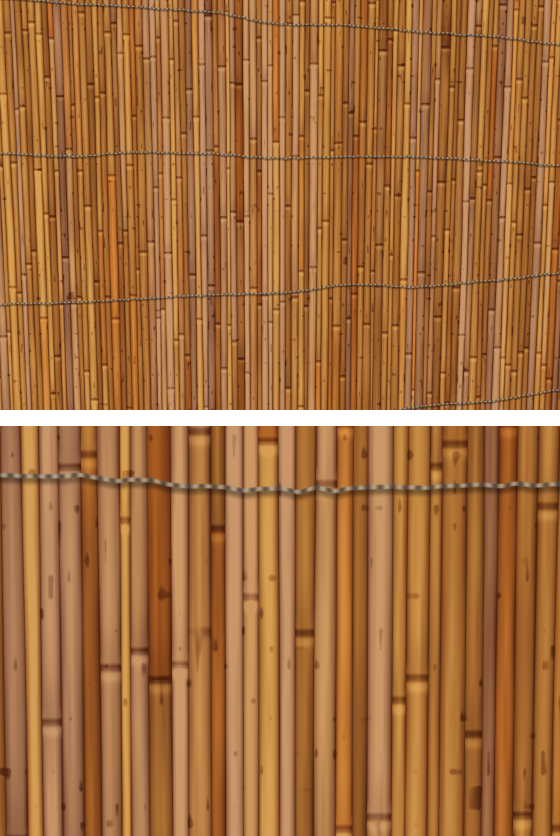
Top: the whole. Bottom: its middle third, enlarged.
A Shadertoy shader for this texture:

```glsl
#define CANES 92.0
#define WIRES 4
#define FAN 0.07
#define WIDTH_JITTER 0.42
#define TONE_SPREAD 0.52
#define WIRE_RADIUS 0.0017
#define DEEP vec3(0.31, 0.14, 0.06)
#define AMBER vec3(0.65, 0.41, 0.18)
#define HONEY vec3(0.80, 0.58, 0.29)
#define DUST_DARK vec3(0.55, 0.36, 0.25)
#define DUST_LIGHT vec3(0.76, 0.56, 0.39)
#define STEEL vec3(0.72, 0.66, 0.58)

float hash(vec2 p) {
    vec3 q = fract(vec3(p.xyx) * 0.1031);
    q += dot(q, q.yzx + 33.33);
    return fract((q.x + q.y) * q.z);
}

float noise(vec2 p) {
    vec2 i = floor(p), f = fract(p);
    f = f * f * (3.0 - 2.0 * f);
    return mix(mix(hash(i), hash(i + vec2(1, 0)), f.x),
               mix(hash(i + vec2(0, 1)), hash(i + vec2(1, 1)), f.x), f.y);
}

// Border on the left of a cane, wandering slowly with height
float caneEdge(float id, float y) {
    float wander = noise(vec2(id * 7.0 + 0.5, y * 2.5)) - 0.5;
    return id + WIDTH_JITTER * (hash(vec2(id, 3.0)) - 0.5) + 0.35 * wander;
}

vec3 caneColor(float light, float dust) {
    vec3 warm = mix(DEEP, AMBER, clamp(light / 0.65, 0.0, 1.0));
    warm = mix(warm, HONEY, clamp((light - 0.65) / 0.35, 0.0, 1.25));
    vec3 dusty = mix(DEEP, DUST_DARK, clamp(light / 0.45, 0.0, 1.0));
    dusty = mix(dusty, DUST_LIGHT, clamp((light - 0.45) / 0.5, 0.0, 1.15));
    return mix(warm, dusty, dust);
}

vec3 canes(vec2 uv) {
    // Canes fan out a little towards the top
    float u = CANES * (uv.x - (0.5 - uv.y) * FAN * (0.5 - uv.x)) + 20.0;
    float id = floor(u);
    if (u < caneEdge(id, uv.y)) id -= 1.0;
    else if (u > caneEdge(id + 1.0, uv.y)) id += 1.0;
    float left = caneEdge(id, uv.y), right = caneEdge(id + 1.0, uv.y);
    float t = 2.0 * (u - left) / (right - left) - 1.0;

    // Joints split each cane into segments
    float rate = 1.8 + 1.4 * hash(vec2(id, 11.0));
    float along = uv.y * rate + 9.0 * hash(vec2(id, 17.0));
    float segment = floor(along);
    float d = (fract(along + 0.5) - 0.5) / rate;
    t /= 1.0 + 0.18 * exp(-d * d / 0.00008);

    // Rounded body, lit slightly from the left
    float body = sqrt(max(1.0 - t * t, 0.0));
    float tone = hash(vec2(id, 23.0)) - 0.5;
    float segmentTone = hash(vec2(id, segment + 31.0)) - 0.5;
    float light = 0.92 * body - 0.06 - 0.10 * t;
    light += (TONE_SPREAD * tone + 0.20 * segmentTone) * body;

    // Grain, weather stains and specks
    light += 0.20 * (noise(vec2(u * 5.0, uv.y * 14.0)) - 0.5);
    light += 0.24 * (noise(vec2(id * 3.0 + 0.5, uv.y * 9.0)) - 0.5);
    light -= 0.35 * smoothstep(0.86, 0.97, noise(vec2(u * 2.0, uv.y * 70.0)));

    // Dark seam with a pale ring below it
    light -= 0.42 * (1.0 - smoothstep(0.001, 0.005, abs(d)));
    light += 0.22 * exp(-pow((d + 0.008) / 0.004, 2.0)) * body;
    light -= 0.12 * smoothstep(0.05, 0.0, d) * step(0.0, d) * body;

    float dust = smoothstep(0.52, 0.92, hash(vec2(id, 41.0)) + 0.25 * segmentTone);
    vec3 color = caneColor(light, dust);
    float red = smoothstep(0.6, 1.0, hash(vec2(id, segment + 53.0))) * (1.0 - dust);
    return color * mix(vec3(1.0), vec3(1.0, 0.86, 0.72), red);
}

// Thin twisted wires strung across, sagging and tilting
vec3 addWires(vec3 color, vec2 uv) {
    for (int i = 0; i < WIRES; i++) {
        float k = float(i);
        float height = -0.12 + 0.375 * k + (0.16 - 0.09 * k) * uv.x;
        height += 0.026 * (noise(vec2(uv.x * 8.0, k * 5.0 + 0.5)) - 0.5);
        height += 0.004 * (noise(vec2(uv.x * CANES, k * 9.0 + 0.5)) - 0.5);
        float d = uv.y - height;
        float shadow = 1.0 - smoothstep(0.0, 0.006, abs(d + 0.003));
        float wire = 1.0 - smoothstep(0.5, 1.5, abs(d) / WIRE_RADIUS);
        float twist = 0.72 + 0.28 * sin(uv.x * CANES * 9.0);
        color *= 1.0 - 0.35 * shadow;
        color = mix(color, STEEL * twist, 0.85 * wire);
    }
    return color;
}

void mainImage(out vec4 fragColor, in vec2 fragCoord) {
    // Average six samples per pixel for smooth edges
    vec3 sum = vec3(0.0);
    for (int i = 0; i < 6; i++) {
        vec2 offset = vec2(float(i % 3) - 1.0, float(i / 3) - 0.5) / vec2(3.0, 2.0);
        vec2 uv = (fragCoord + offset) / iResolution.xy;
        sum += addWires(canes(uv), uv);
    }
    fragColor = vec4(sum / 6.0, 1.0);
}
```
